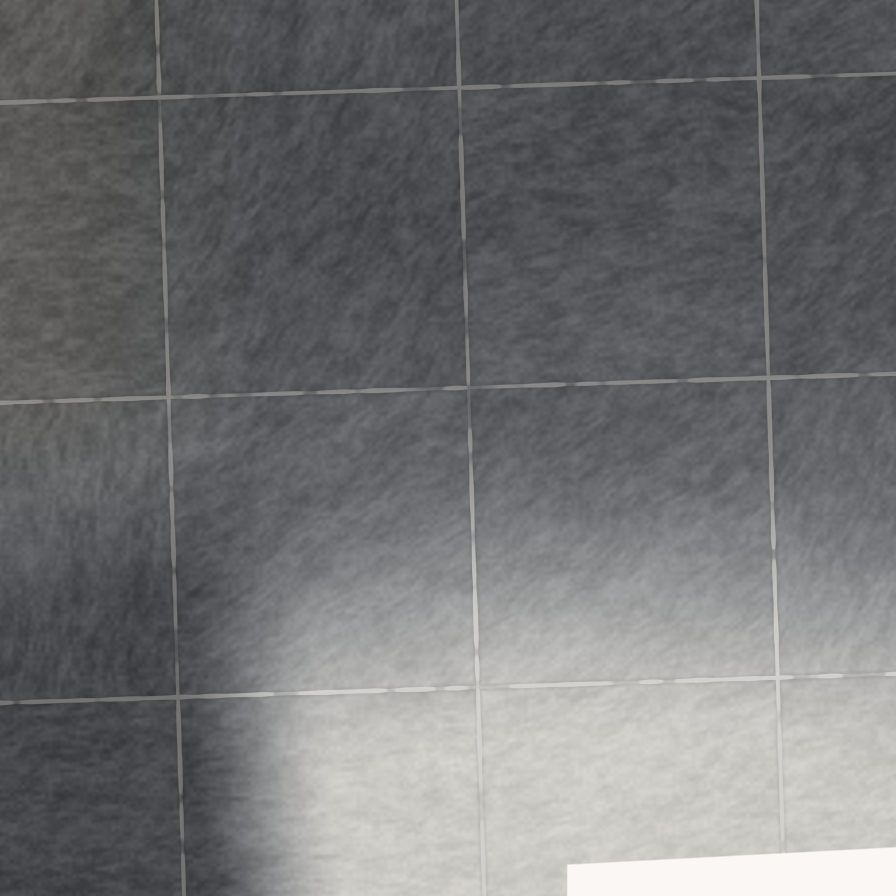
Write a Shadertoy shader that draws this texture.

```glsl
float hash(vec2 p) {
    vec3 q = fract(p.xyx * vec3(0.1031, 0.1030, 0.0973));
    q += dot(q, q.yzx + 33.33);
    return fract((q.x + q.y) * q.z);
}

float noise(vec2 p) {
    vec2 i = floor(p), f = fract(p);
    f = f * f * (3.0 - 2.0 * f);
    return mix(mix(hash(i), hash(i + vec2(1, 0)), f.x),
               mix(hash(i + vec2(0, 1)), hash(i + vec2(1, 1)), f.x), f.y);
}

// Slate relief, centred on zero, with its own streak direction in each tile
float slate(vec2 p, vec2 tile) {
    float angle = 1.6 * hash(tile + 17.0);
    float c = cos(angle), s = sin(angle);
    vec2 q = mat2(c, -s, s, c) * p + 5.0 + 3.0 * hash(tile + 41.0);
    q.y += 0.012 * noise(p * 18.0 + 50.0);
    float relief = 0.30 * (noise(q * vec2(8, 24)) - 0.5);
    relief += 0.45 * (noise(q * vec2(38, 95)) - 0.5);
    relief += 0.50 * (noise(q * vec2(85, 190)) - 0.5);
    return relief + 0.35 * (noise(p * 230.0 + 80.0) - 0.5);
}

// Strength of the lamp pool, soft toward the top and the left
float lampLight(vec2 p) {
    float height = p.y + 0.25 * max(0.55 - p.x, 0.0) + 0.12 * max(p.x - 0.72, 0.0);
    float rise = 1.0 - smoothstep(0.15, 0.54, height);
    return rise * smoothstep(0.22, 0.40, p.x + 0.12 * p.y);
}

void mainImage(out vec4 fragColor, in vec2 fragCoord) {
    vec2 p = fragCoord / iResolution.xy;
    float pixel = 1.0 / min(iResolution.x, iResolution.y);

    // Slightly tilted square grid
    vec2 grid = vec2(p.x - 0.1745 - 0.031 * (1.0 - p.y),
                     p.y - 0.8854 - 0.0325 * p.x) / 0.335;
    vec2 tile = floor(grid);
    vec2 toJoint = abs(grid - floor(grid + 0.5)) * 0.335;

    // Ambient shade, lamp pool and the shadow beside it
    float lamp = lampLight(p);
    float shade = mix(0.385, 0.315, smoothstep(0.45, 0.80, p.y));
    shade += 0.04 * (1.0 - smoothstep(0.0, 0.25, p.x)) * smoothstep(0.4, 0.7, p.y);
    float shadow = (1.0 - smoothstep(0.26, 0.44, p.y - 0.35 * p.x))
                 * (1.0 - smoothstep(0.22, 0.38, p.x + 0.1 * p.y));
    shade = mix(shade, 0.285, shadow);
    float light = mix(shade, 0.795, lamp);
    light += 0.02 * (hash(tile + 9.0) - 0.5);

    // Cool in shade, warm near the left wall and in the lamp pool
    float warmth = max(lamp, (1.0 - smoothstep(0.0, 0.35, p.x)) * smoothstep(0.35, 0.6, p.y));
    vec3 tint = mix(vec3(0.975, 1.0, 1.035), vec3(1.01, 1.0, 0.975), warmth);
    float relief = slate(p, tile);
    vec3 color = tint * (light + relief * mix(0.12, 0.09, lamp));

    // Thin grout, worn in places along its length
    vec2 wear = vec2(noise(vec2(p.y * 55.0, floor(grid.x + 0.5) * 7.0 + 90.0)),
                     noise(vec2(p.x * 55.0, floor(grid.y + 0.5) * 7.0 + 140.0)));
    vec2 halfWidth = 0.0016 + 0.0012 * wear;
    vec2 line = 1.0 - smoothstep(halfWidth - pixel * 0.7, halfWidth + pixel * 0.7, toJoint);
    line *= 0.4 + 0.6 * smoothstep(0.1, 0.35, wear);
    vec2 edge = 1.0 - smoothstep(0.001, 0.007, toJoint);
    color *= 1.0 - 0.07 * max(edge.x, edge.y);
    vec3 grout = vec3(1.01, 1.0, 0.98) * mix(light + 0.20, 0.83, lamp);
    color = mix(color, grout, 0.85 * max(line.x, line.y));

    // White panel in the lower right corner
    float panelTop = 0.035 + 0.053 * (p.x - 0.633);
    float inside = min(p.x - 0.633, panelTop - p.y);
    color = mix(color, vec3(0.98, 0.97, 0.96), smoothstep(-pixel, pixel, inside));

    fragColor = vec4(clamp(color, 0.0, 1.0), 1.0);
}
```
